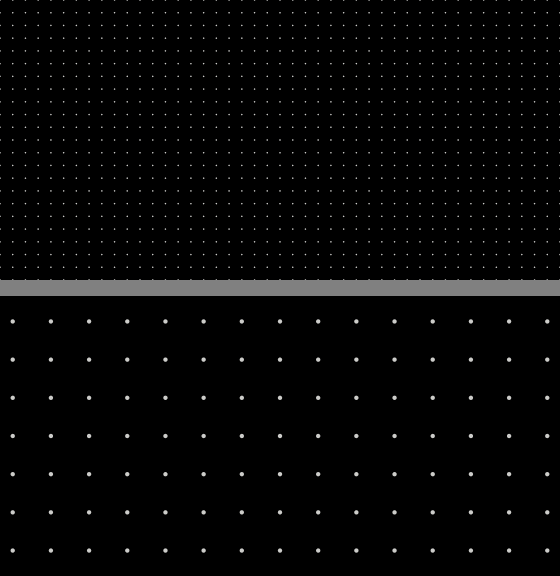
Top: the whole. Bottom: its middle third, enlarged.
Give the GLSL for this pattern, as a WebGL 2 fragment shader.

```glsl
#version 300 es
precision highp float;
// A square lattice of tiny pale dots on black.
// Each dot is a disc centred on a lattice corner; whole counts of columns
// and rows let it wrap at every edge.

#define COLUMNS 44.0
#define ROWS 22.0
#define DOT_RADIUS 0.056 // in lattice cells
#define DOT_COLOR vec3(0.80, 0.80, 0.79)
#define GROUND_COLOR vec3(0.0)

uniform vec2 u_resolution;
out vec4 fragColor;

// Offset from the nearest lattice corner, in cells.
vec2 cornerOffset(vec2 cell) {
    return fract(cell + 0.5) - 0.5;
}

// Antialiased disc, softened over one pixel.
float discCoverage(vec2 offset, float radius, float pixel) {
    return clamp((radius - length(offset)) / pixel + 0.5, 0.0, 1.0);
}

void main() {
    vec2 repeats = vec2(COLUMNS, ROWS);
    vec2 cell = gl_FragCoord.xy / u_resolution * repeats;
    vec2 cellsPerPixel = repeats / u_resolution;
    float pixel = max(cellsPerPixel.x, cellsPerPixel.y);

    float dotMask = discCoverage(cornerOffset(cell), DOT_RADIUS, pixel);
    fragColor = vec4(mix(GROUND_COLOR, DOT_COLOR, dotMask), 1.0);
}
```
